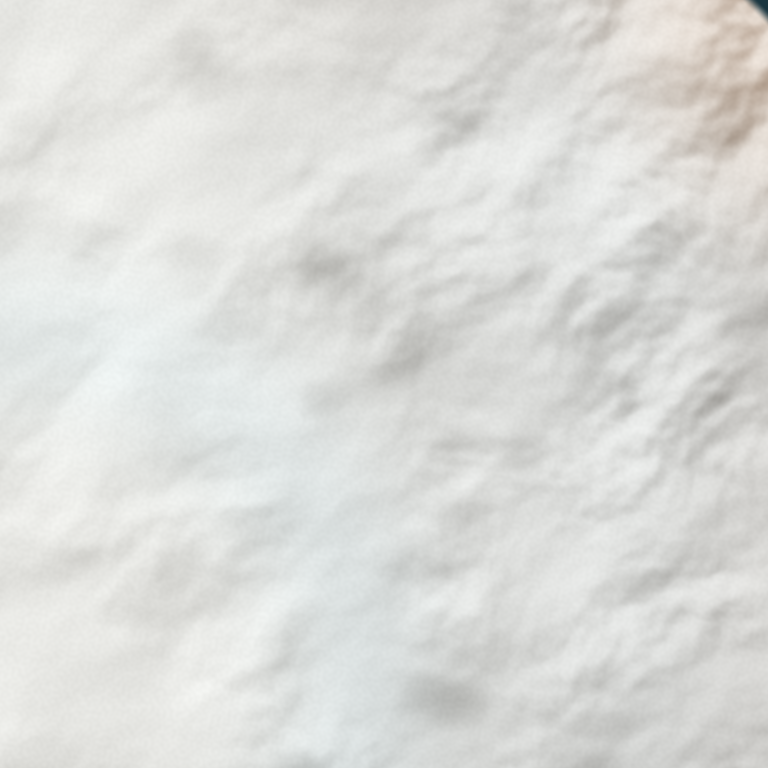
Give the GLSL for this texture, as a Shadertoy shader.

```glsl
// Soft white crumpled surface in slanting light, with a warm upper right corner.
#define RELIEF_SCALE 9.0
#define RELIEF_STRENGTH 0.25
#define LIGHT_STEP 0.014
#define FOLD_ANGLE 0.55
#define FOLD_STRETCH 1.5
#define MOTTLE 0.13
#define PIT_DEPTH 0.13
#define GRAIN 0.020
#define BRIGHT_WHITE vec3(0.906, 0.907, 0.892)
#define SHADED_WHITE vec3(0.858, 0.863, 0.855)
#define WARM_TINT vec3(0.880, 0.826, 0.778)
#define RIM_COLOR vec3(0.10, 0.21, 0.25)

// Unit gradient for a lattice cell
vec2 cellGradient(vec2 cell) {
    vec3 q = fract(cell.xyx * vec3(0.1031, 0.1030, 0.0973));
    q += dot(q, q.yzx + 33.33);
    float angle = 6.2832 * fract((q.x + q.y) * q.z);
    return vec2(cos(angle), sin(angle));
}

float gradientNoise(vec2 p) {
    vec2 cell = floor(p), f = p - cell;
    vec2 w = f * f * f * (f * (f * 6.0 - 15.0) + 10.0);
    float a = dot(cellGradient(cell), f);
    float b = dot(cellGradient(cell + vec2(1, 0)), f - vec2(1, 0));
    float c = dot(cellGradient(cell + vec2(0, 1)), f - vec2(0, 1));
    float d = dot(cellGradient(cell + vec2(1, 1)), f - vec2(1, 1));
    return mix(mix(a, b, w.x), mix(c, d, w.x), w.y);
}

mat2 rotation(float angle) {
    float c = cos(angle), s = sin(angle);
    return mat2(c, -s, s, c);
}

// Slanted lumps and folds; the roughness feeds the finer octaves
float foldHeight(vec2 p, float roughness) {
    vec2 warp = vec2(gradientNoise(p * 5.0 + 7.3), gradientNoise(p * 5.0 + 31.7));
    vec2 q = rotation(FOLD_ANGLE) * (p + 0.03 * warp);
    q *= RELIEF_SCALE * vec2(1.0 / FOLD_STRETCH, 1.0);
    float height = 0.0, amplitude = 1.0;
    for (int i = 0; i < 4; i++) {
        height += amplitude * gradientNoise(q + 20.0);
        q = rotation(0.35) * q * 2.03 + 11.4;
        amplitude *= roughness;
    }
    return height;
}

void mainImage(out vec4 fragColor, in vec2 fragCoord) {
    vec2 p = fragCoord / iResolution.xy;
    float rightSide = smoothstep(0.05, 0.85, p.x);
    float corner = 1.0 - smoothstep(0.06, 0.40, length((p - vec2(1.04, 1.02)) * vec2(1.1, 0.9)));

    // Broad illumination, dimmer to the right and along the top
    vec3 color = mix(BRIGHT_WHITE, SHADED_WHITE, rightSide);
    color -= vec3(0.030, 0.040, 0.046) * smoothstep(0.75, 1.05, p.y) * smoothstep(0.0, 0.5, p.x);
    color -= 0.030 * (1.0 - smoothstep(0.0, 0.25, p.y)) * rightSide;
    color -= vec3(0.026, 0.034, 0.038) * smoothstep(0.82, 1.0, p.x);

    // Cool curved band through the middle
    float bandOffset = (length(p - vec2(0.02, 0.12)) - 0.44) / 0.11;
    color += vec3(-0.022, -0.003, 0.007) * exp(-bandOffset * bandOffset);

    // Warm corner
    color = mix(color, WARM_TINT, 0.9 * corner);

    // Relief lit from the upper left, calm in some patches
    float roughness = mix(0.36, 0.47, rightSide);
    vec2 towardLight = LIGHT_STEP * vec2(-0.5, 0.87);
    float height = foldHeight(p, roughness);
    float slope = height - foldHeight(p + towardLight, roughness);
    float patches = smoothstep(-0.35, 0.3, gradientNoise(p * 5.3 + 3.1));
    float strength = mix(0.6, 1.0, rightSide) * mix(0.45, 1.35, patches) + 0.8 * corner;
    float shade = RELIEF_STRENGTH * strength * slope;
    shade += MOTTLE * (0.6 * gradientNoise(p * 3.1 + 9.0) + 0.5 * strength * height);

    // Scattered soft pits
    vec2 pitPoint = rotation(FOLD_ANGLE) * p * vec2(7.0, 10.0);
    float pits = smoothstep(0.12, 0.60, gradientNoise(pitPoint + 4.6));
    shade -= PIT_DEPTH * pits * mix(0.25, 1.0, smoothstep(0.1, 0.5, p.x));

    // Highlights are held back; shadows turn slightly warm
    shade = shade > 0.0 ? shade / (1.0 + 7.0 * shade) : shade;
    color += shade * mix(vec3(1.0, 1.03, 1.06), vec3(1.1, 1.3, 1.45), corner);

    // Faint grain
    color += GRAIN * gradientNoise(rotation(0.6) * p * 170.0);

    // Dark rounded rim at the far corner
    float rim = smoothstep(0.682, 0.698, length(p - 0.5)) * smoothstep(1.8, 1.9, p.x + p.y);
    color = mix(color, RIM_COLOR, rim);

    fragColor = vec4(clamp(color, 0.0, 1.0), 1.0);
}
```
